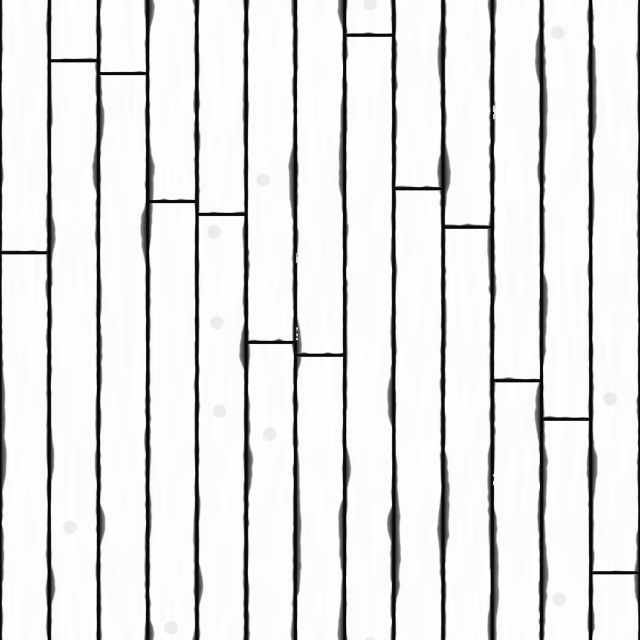
A Shadertoy shader for this texture map:

```glsl
// Tiling white floor planks with black worn seams, staggered end joints and faint spots.
#define PLANKS 13.0        // planks across the canvas
#define CORE 0.0021        // half width of the black line
#define SOFT 0.0011        // softness of line edges
#define WEAR 0.0042        // reach of ragged wear beside seams
#define BULGE 0.0062       // extra reach of the long stains
#define INK 0.03           // darkest line tone
#define STAIN 0.56         // tone at the outer rim of the wear
#define SPOTS 11
#define SPOT_RADIUS 0.0115
#define CHIPS 4

float hash(vec2 p) {
    vec3 q = fract(p.xyx * vec3(0.1031, 0.1030, 0.0973));
    q += dot(q, q.yzx + 33.33);
    return fract((q.x + q.y) * q.z);
}

// Value noise along a line, wrapping after 'cells' steps over 0..1.
float lineNoise(float t, float cells, float seed) {
    t *= cells;
    float i = floor(t);
    float f = smoothstep(0.0, 1.0, t - i);
    return mix(hash(vec2(mod(i, cells), seed)),
               hash(vec2(mod(i + 1.0, cells), seed)), f);
}

// Value noise on a grid that wraps in both directions.
float gridNoise(vec2 p, vec2 cells) {
    p *= cells;
    vec2 i = floor(p);
    vec2 f = smoothstep(0.0, 1.0, p - i);
    vec2 a = mod(i, cells), b = mod(i + 1.0, cells);
    return mix(mix(hash(a), hash(vec2(b.x, a.y)), f.x),
               mix(hash(vec2(a.x, b.y)), hash(b), f.x), f.y);
}

float wrapOffset(float t) {
    return fract(t + 0.5) - 0.5;
}

// Joints descend in staircases of six planks with an alternating shift.
float jointHeight(float plank) {
    float flight = floor((plank - 1.0) / 6.0);
    float stair = mod(plank - 1.0, 6.0);
    float shift = mod(stair + flight, 2.0) < 0.5 ? -0.045 : 0.045;
    return 0.95 - 0.05 * flight - (0.11 + 0.04 * flight) * stair + shift;
}

// Black core fading through grey wear into the white plank.
float lineShade(float dist, float reach, float soft) {
    float rim = clamp((dist - CORE) / max(reach - CORE, 0.001), 0.0, 1.0);
    float wear = mix(0.16, STAIN, rim);
    float outside = smoothstep(reach - soft, reach + soft * 1.6, dist);
    float beyondCore = smoothstep(CORE - soft, CORE + soft, dist);
    return mix(INK, mix(wear, 1.0, outside), beyondCore);
}

// Ragged reach of the wear on one side of a seam.
float wearReach(float y, float seed) {
    float ragged = 0.6 * lineNoise(y, 38.0, seed) + 0.4 * lineNoise(y, 104.0, seed + 31.0);
    float patches = lineNoise(y, 9.0, seed + 67.0);
    float stain = smoothstep(0.68, 0.98, lineNoise(y, 11.0, seed + 113.0));
    return 0.0016 + WEAR * ragged * (0.55 + 0.75 * patches) + BULGE * stain;
}

void mainImage(out vec4 fragColor, in vec2 fragCoord) {
    vec2 uv = fragCoord / iResolution.xy;
    float soft = max(SOFT, 0.75 / iResolution.y);
    float plank = floor(uv.x * PLANKS);

    // Faint lengthwise grain
    float shade = 0.997 - 0.016 * gridNoise(uv, vec2(156.0, 18.0));

    // Pale spots, cut off at plank edges
    for (int i = 0; i < SPOTS; i++) {
        float id = float(i) + 5.0;
        float home = floor(PLANKS * hash(vec2(id, 3.7)));
        float x = (home + 0.08 + 0.45 * hash(vec2(id, 8.1))) / PLANKS;
        vec2 offset = vec2(uv.x - x, wrapOffset(uv.y - hash(vec2(id, 14.9))));
        float spot = 1.0 - smoothstep(SPOT_RADIUS - 0.003, SPOT_RADIUS + 0.001, length(offset));
        shade -= 0.065 * spot * (plank == home ? 1.0 : 0.0);
    }

    // Long seams, worn separately on each side
    float nearest = floor(uv.x * PLANKS + 0.5);
    float across = uv.x - nearest / PLANKS;
    float seam = mod(nearest, PLANKS);
    float seed = seam * 2.0 + (across < 0.0 ? 1.0 : 0.0) + 7.0;
    float lines = lineShade(abs(across), wearReach(uv.y, seed), soft);

    // One end joint per plank, worn mostly on its upper side
    float above = wrapOffset(uv.y - jointHeight(plank));
    float lip = lineNoise(uv.x, 78.0, plank + 211.0);
    float jointReach = above > 0.0 ? 0.0018 + 0.0036 * lip * lip : 0.002;
    lines = min(lines, lineShade(abs(above), jointReach, soft));
    shade *= lines;

    // Small bright chips beside the seams
    for (int i = 0; i < CHIPS; i++) {
        float id = float(i) + 41.0;
        float home = floor(PLANKS * hash(vec2(id, 2.3)));
        float along = wrapOffset(uv.y - hash(vec2(id, 9.6)));
        float height = 0.004 + 0.008 * hash(vec2(id, 17.2));
        float box = max(abs(across - 0.0025) - 0.0016, abs(along) - height);
        float flake = 1.0 - smoothstep(-soft, soft, box);
        flake *= smoothstep(0.2, 0.6, gridNoise(uv, vec2(420.0, 260.0)));
        shade = mix(shade, 0.96, flake * (seam == home ? 0.85 : 0.0));
    }

    fragColor = vec4(vec3(shade), 1.0);
}
```
